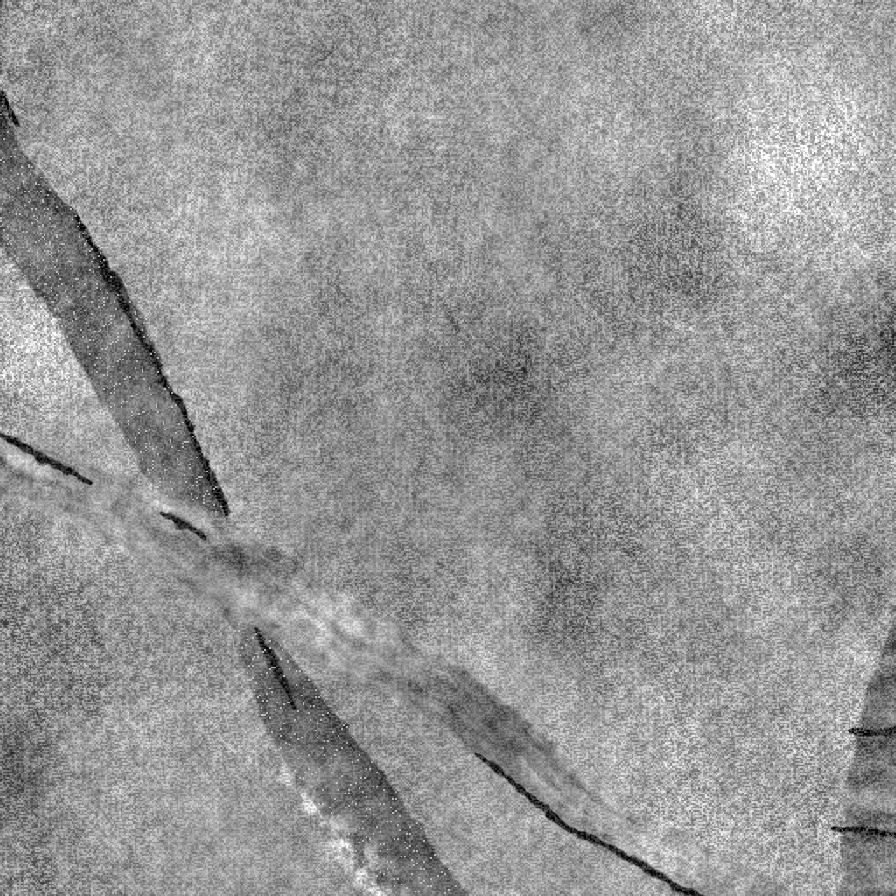
Reproduce this texture procedurally as a Shadertoy shader.

```glsl
#define BASE_TONE 0.625
#define GRAIN_CELLS 512.0
#define GRAIN_AMOUNT 0.46
#define CLOUD_AMOUNT 0.28
#define MOTTLE_AMOUNT 0.22
#define EDGE_SOFT 0.003
#define EDGE_WARP 0.017
#define CRACK_WIDTH 0.006
#define SPECKLE_RATE 0.93

// Knots: position along the limb, centre across it, half width
const vec3 STEM[10] = vec3[10](
    vec3(.10, -.065, .06), vec3(.195, -.005, .046), vec3(.24, .03, .056), vec3(.358, .112, .05),
    vec3(.43, .148, .044), vec3(.573, .223, .034), vec3(.703, .28, .02), vec3(.768, .316, .036),
    vec3(.833, .356, .05), vec3(1.0, .474, .044));
const vec3 BOUGH[10] = vec3[10](
    vec3(0, .518, .036), vec3(.13, .569, .037), vec3(.26, .635, .053), vec3(.39, .712, .046),
    vec3(.495, .768, .042), vec3(.6, .859, .045), vec3(.69, .928, .036), vec3(.78, .977, .036),
    vec3(.9, 1.04, .035), vec3(1.0, 1.1, .03));
// Stains: centre, radius, brightness change
const vec4 STAINS[12] = vec4[12](
    vec4(.71, .30, .08, -.13), vec4(.58, .44, .06, -.15), vec4(.62, .66, .055, -.16),
    vec4(.94, .655, .055, -.15), vec4(1.0, .38, .06, -.22), vec4(.03, .87, .09, -.19),
    vec4(.43, .33, .15, -.09), vec4(.02, .68, .07, -.13), vec4(.90, .18, .12, .21),
    vec4(.02, .39, .06, .22), vec4(.30, .27, .06, .09), vec4(.91, .44, .05, -.14));
// Cracks: start and end
const vec4 CRACKS[11] = vec4[11](
    vec4(-.01, .09, .02, .14), vec4(.085, .24, .16, .38), vec4(.15, .36, .208, .468),
    vec4(.2, .45, .253, .573), vec4(.285, .70, .33, .79), vec4(-.01, .48, .10, .54),
    vec4(.18, .572, .23, .60), vec4(.53, .84, .63, .92), vec4(.61, .91, .79, 1.005),
    vec4(.95, .817, 1.02, .818), vec4(.93, .923, 1.02, .933));

float hash(vec2 p) {
    return fract(sin(dot(p, vec2(127.1, 311.7))) * 43758.5453);
}
float noise(vec2 p) {
    vec2 i = floor(p), f = fract(p);
    f = f * f * (3.0 - 2.0 * f);
    return mix(mix(hash(i), hash(i + vec2(1, 0)), f.x),
               mix(hash(i + vec2(0, 1)), hash(i + vec2(1, 1)), f.x), f.y);
}
// Centred on zero
float fbm(vec2 p) {
    float sum = -0.48, amp = 0.5;
    for (int i = 0; i < 5; i++, amp *= 0.5) {
        sum += amp * noise(p);
        p = mat2(1.6, 1.2, -1.2, 1.6) * p + 17.3;
    }
    return sum;
}
// Long fibres along x, centred on zero
float fibres(vec2 p) {
    return 0.6 * noise(p) + 0.4 * noise(p * 2.3 + 9.0) - 0.5;
}
// Offset across a limb, scaled so its edges lie at -1 and 1; y is half width
vec2 limbAcross(vec3 knots[10], float along, float across) {
    vec2 shape = knots[0].yz;
    for (int i = 0; i < 9; i++) {
        float t = (along - knots[i].x) / (knots[i + 1].x - knots[i].x);
        shape = mix(shape, knots[i + 1].yz, clamp(t, 0.0, 1.0));
    }
    return vec2((across - shape.x) / shape.y, shape.y);
}
float limbMask(vec2 limb, float soft) {
    return 1.0 - smoothstep(-soft, soft, (abs(limb.x) - 1.0) * limb.y);
}
float crack(vec2 p, vec2 a, vec2 b) {
    vec2 ab = b - a;
    float t = clamp(dot(p - a, ab) / dot(ab, ab), 0.0, 1.0);
    float width = CRACK_WIDTH * (0.4 + 2.4 * t * (1.0 - t)) * (0.3 + 1.3 * noise(p * 110.0));
    return 1.0 - smoothstep(0.3 * width, width + 0.001, length(p - a - ab * t));
}
float spot(vec2 p, vec2 centre, vec2 size) {
    vec2 q = (p - centre) / size;
    return exp(-dot(q, q));
}

void mainImage(out vec4 fragColor, in vec2 fragCoord) {
    // y runs downward from the top edge
    vec2 p = fragCoord / iResolution.xy;
    p.y = 1.0 - p.y;
    vec2 warp = vec2(fbm(p * 38.0), fbm(p * 38.0 + 51.0));
    vec2 q = p + EDGE_WARP * warp;
    // Clouded, mottled ground with stains
    float mottle = fbm(p * vec2(75, 60));
    float tone = BASE_TONE + CLOUD_AMOUNT * fbm(p * vec2(9, 7)) + MOTTLE_AMOUNT * mottle;
    for (int i = 0; i < 12; i++) {
        vec4 s = STAINS[i];
        tone += s.w * spot(p + 0.08 * warp, s.xy, s.z * vec2(1, 1.25));
    }
    // Dark stem, with a pale broken flank near its foot
    vec2 stem = limbAcross(STEM, q.y, q.x);
    float stemMask = limbMask(stem, EDGE_SOFT);
    float stemTone = 0.43 + 0.3 * fbm(p * 22.0) + 0.25 * mottle - 0.08 * smoothstep(0.2, 1.0, stem.x);
    tone = mix(tone, stemTone, stemMask);
    float flank = spot(vec2(stem.x, p.y), vec2(-1, 0.95), vec2(0.5, 0.09));
    tone += 0.32 * flank * smoothstep(-0.15, 0.1, mottle);
    // Ragged, fibrous bough crossing over the stem
    vec2 bough = limbAcross(BOUGH, q.x, q.y);
    float boughMask = limbMask(bough, 2.0 * EDGE_SOFT);
    float boughTone = 0.58 + 0.28 * fibres(vec2(p.x * 16.0, bough.x * 4.0)) + 0.4 * mottle;
    boughTone -= 0.18 * spot(p, vec2(0.56, 0.79), vec2(0.09, 0.05));
    boughTone -= 0.14 * spot(p, vec2(0.28, 0.62), vec2(0.08, 0.025));
    boughTone += 0.14 * spot(p, vec2(0.38, 0.69), vec2(0.05, 0.025));
    boughTone += 0.13 * spot(p, vec2(0.73, 0.955), vec2(0.07, 0.025));
    tone = mix(tone, boughTone, 0.95 * boughMask);
    // Layered block in the lower right corner
    float blockEdge = 0.94 + 0.58 * pow(1.0 - p.y, 2.0);
    float block = smoothstep(-EDGE_SOFT, EDGE_SOFT, q.x - blockEdge) * step(0.5, p.y);
    float blockTone = 0.43 + 0.38 * fibres(vec2(p.x * 9.0, p.y * 65.0)) + 0.2 * mottle;
    blockTone += 0.2 * spot(p, vec2(0.97, 0.90), vec2(0.08, 0.016));
    tone = mix(tone, blockTone, block);
    // Jagged dark cracks
    float split = 0.0;
    for (int i = 0; i < 11; i++) split = max(split, crack(mix(q, p, 0.5), CRACKS[i].xy, CRACKS[i].zw));
    tone = mix(tone, 0.12, 0.95 * split);
    // Patchy grain, calmer on the limbs, and pale flecks on the stem
    vec2 cell = floor(p * GRAIN_CELLS);
    float grain = 0.6 * hash(cell) + 0.4 * noise(mat2(0.8, 0.6, -0.6, 0.8) * p * 290.0) - 0.5;
    float gain = 0.8 + 0.25 * smoothstep(0.15, 0.45, abs(p.x - 0.4)) + 1.6 * abs(tone - 0.61);
    gain *= (1.0 + 0.7 * fbm(p * 12.0 + 7.0)) * (1.0 - 0.35 * max(boughMask, max(stemMask, block)));
    tone += GRAIN_AMOUNT * gain * grain;
    float fleck = step(SPECKLE_RATE, hash(cell + 91.0)) * stemMask * (1.0 - boughMask);
    fragColor = vec4(vec3(clamp(mix(tone, 0.82, 0.8 * fleck), 0.0, 1.0)), 1.0);
}
```
